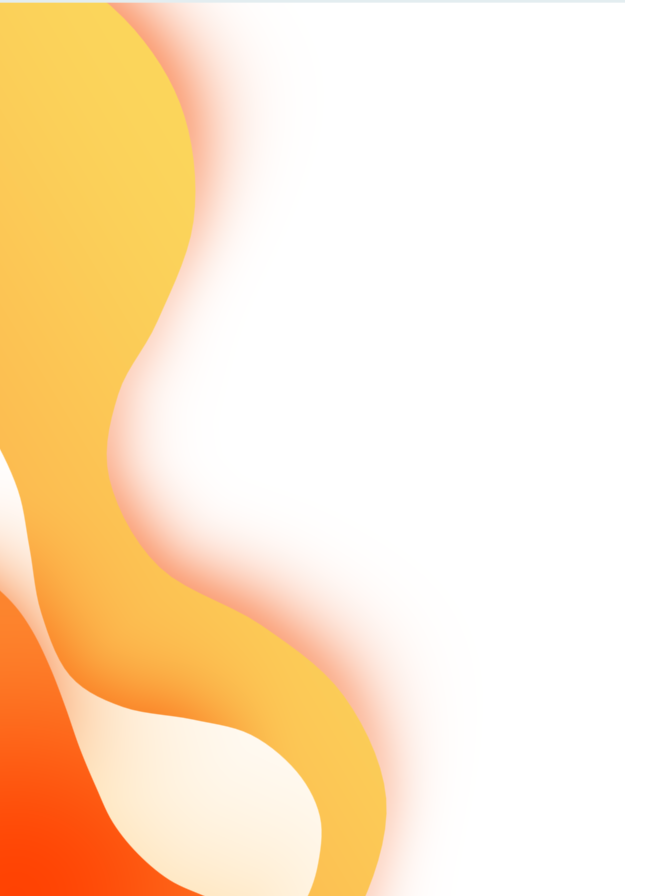
Reproduce this background procedurally as a Shadertoy shader.

```glsl
// Flowing orange ribbon, cream pocket and red corner with soft glows on white.

const int N = 14;

// Catmull-Rom point between b and c.
vec2 spline(vec2 a, vec2 b, vec2 c, vec2 d, float t) {
    return 0.5 * (2.0 * b + t * (c - a + t * (2.0 * a - 5.0 * b + 4.0 * c - d
           + t * (3.0 * (b - c) + d - a))));
}

// Signed distance to a curve that descends in y; negative on its left.
float curveDistance(vec2 p, vec2 k[N]) {
    float nearest = 1e3, side = 1.0;
    vec2 a = k[1];
    for (int i = 1; i < N - 2; i++) {
        for (int j = 1; j <= 7; j++) {
            vec2 b = spline(k[i - 1], k[i], k[i + 1], k[i + 2], float(j) / 7.0);
            vec2 ab = b - a, ap = p - a;
            float h = clamp(dot(ap, ab) / dot(ab, ab), 0.0, 1.0);
            nearest = min(nearest, length(ap - ab * h));
            if (p.y <= a.y && p.y > b.y)
                side = ab.x * ap.y - ab.y * ap.x > 0.0 ? 1.0 : -1.0;
            a = b;
        }
    }
    return nearest * side;
}

float ribbonEdge(vec2 p) {
    return curveDistance(p, vec2[N](
        vec2(-.026, 1.091), vec2(.052, 1.049), vec2(.150, .967), vec2(.206, .870),
        vec2(.216, .753), vec2(.176, .642), vec2(.132, .560), vec2(.122, .466),
        vec2(.178, .367), vec2(.292, .302), vec2(.384, .223), vec2(.431, .109),
        vec2(.404, -.009), vec2(.339, -.094)));
}

float pocketEdge(vec2 p) {
    return curveDistance(p, vec2[N](
        vec2(-.039, .544), vec2(-.010, .516), vec2(.020, .453), vec2(.033, .388),
        vec2(.046, .316), vec2(.078, .246), vec2(.137, .211), vec2(.215, .197),
        vec2(.280, .180), vec2(.331, .139), vec2(.357, .089), vec2(.355, .036),
        vec2(.339, -.009), vec2(.306, -.055)));
}

float cornerEdge(vec2 p) {
    return curveDistance(p, vec2[N](
        vec2(-.052, .375), vec2(-.020, .357), vec2(.013, .328), vec2(.036, .296),
        vec2(.056, .255), vec2(.073, .211), vec2(.089, .165), vec2(.107, .122),
        vec2(.126, .082), vec2(.154, .047), vec2(.189, .018), vec2(.228, .000),
        vec2(.267, -.016), vec2(.312, -.031)));
}

void mainImage(out vec4 fragColor, in vec2 fragCoord) {
    vec2 p = fragCoord / iResolution.y;
    float px = 1.0 / iResolution.y;
    float ribbon = ribbonEdge(p), pocket = pocketEdge(p), corner = cornerEdge(p);

    // White ground with a peach glow that swells and thins along the ribbon
    float swell = cos(10.4 * (p.y - 0.35));
    float glow = exp(-pow(max(ribbon, 0.0) / (0.039 + 0.009 * swell), 1.4));
    vec3 color = mix(vec3(1.0), vec3(0.98, 0.60, 0.43), glow * (0.62 + 0.27 * swell));

    // Ribbon: yellow at the upper right, amber toward the lower left
    float warmth = smoothstep(-0.15, 1.0, p.y * 0.75 + p.x * 1.25);
    vec3 amber = mix(vec3(0.99, 0.66, 0.28), vec3(0.985, 0.84, 0.36), warmth);
    float shade = exp(-pow(max(pocket, 0.0) / 0.045, 1.3));
    shade *= smoothstep(0.46, 0.24, p.y) * (1.0 - smoothstep(0.16, 0.34, p.x));
    amber = mix(amber, vec3(0.98, 0.48, 0.13), shade * 0.75);
    color = mix(color, amber, smoothstep(px, -px, ribbon));

    // Pocket: cream, warmed where it meets the corner shape
    float creamDepth = exp(-max(corner, 0.0) / 0.13);
    vec3 cream = mix(vec3(1.0), vec3(1.0, 0.91, 0.77), creamDepth * smoothstep(0.5, 0.2, p.y));
    float neck = smoothstep(0.10, 0.28, p.y) * exp(-max(corner, 0.0) / 0.035);
    cream = mix(cream, vec3(0.98, 0.69, 0.52), neck * 0.9);
    color = mix(color, cream, smoothstep(px, -px, pocket));

    // Corner: red at the base, rising to orange
    float rise = smoothstep(0.0, 0.34, length(p * vec2(0.9, 1.0) - vec2(0.015, 0.0)));
    vec3 ember = mix(vec3(1.0, 0.26, 0.01), vec3(0.99, 0.52, 0.18), rise);
    color = mix(color, ember, smoothstep(px, -px, corner));

    // Hairline along the top
    float hairline = smoothstep(0.996, 0.998, p.y) * (1.0 - step(0.697, p.x));
    color = mix(color, vec3(0.89, 0.93, 0.94), hairline);
    fragColor = vec4(color, 1.0);
}
```
